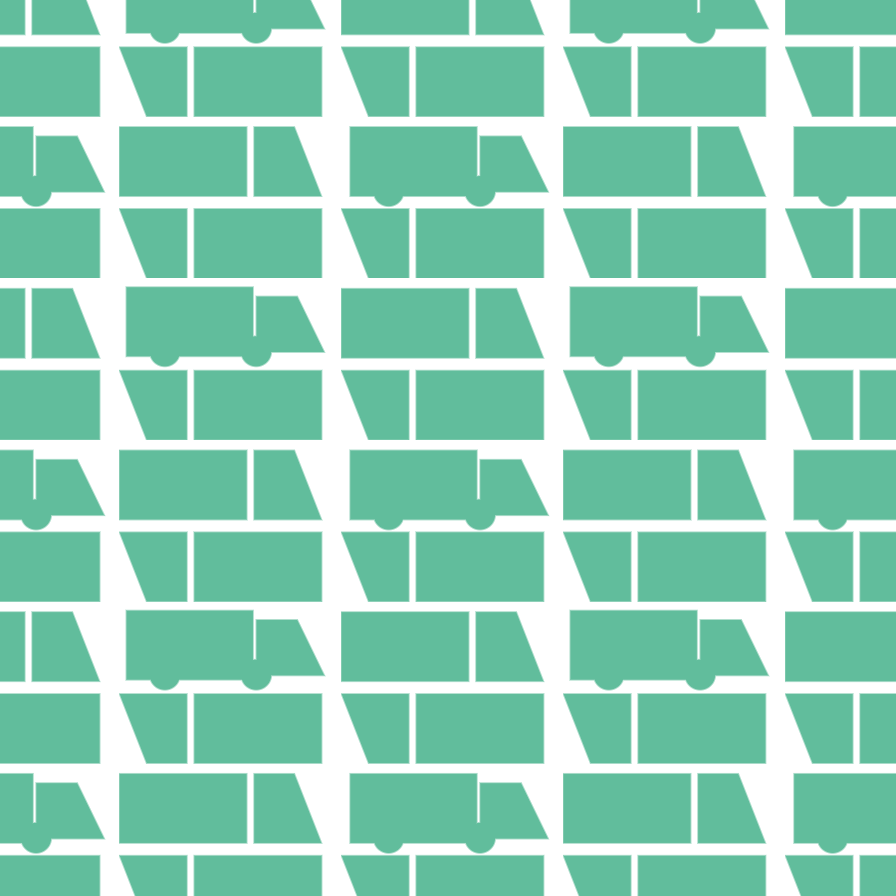
A three.js fragment shader for this pattern:

```glsl
// Rows of flat green vans on white, with wheeled trucks in alternate cells.
varying vec2 vUv;

const float CANVAS = 768.0;                // design units across the canvas
const vec2 PITCH = vec2(190.25, 138.6);    // one cell: a van pair
const vec2 ORIGIN = vec2(102.0, -25.1);    // lower left of cell (0, 0)
const vec2 VAN = vec2(174.0, 60.0);        // van size
const float UPPER_ROW = 70.2;              // height of the upper van in a cell
const float FEATHER = 1.6;                 // edge softness
const vec3 GREEN = vec3(0.38, 0.74, 0.61);
const vec3 WHITE = vec3(1.0);

float rectangle(vec2 p, vec2 low, vec2 high) {
  vec2 d = max(low - p, p - high);
  return max(d.x, d.y);
}

float circle(vec2 p, vec2 center, float radius) {
  return length(p - center) - radius;
}

// Rectangle whose right side leans back to roofX at the top.
float cab(vec2 p, vec2 low, vec2 high, float roofX) {
  vec2 normal = normalize(vec2(high.y - low.y, high.x - roofX));
  float windscreen = dot(p - vec2(high.x, low.y), normal);
  return max(rectangle(p, low, high), windscreen);
}

// Plain van facing right: cargo box and cab split by a gap.
float van(vec2 p, vec2 size) {
  float cargo = rectangle(p, vec2(0.0), vec2(109.8, size.y));
  float front = cab(p, vec2(115.5, 0.0), size, 150.5);
  return min(cargo, front);
}

// Truck facing right: cargo box, lower cab and two wheels.
float truck(vec2 p, float wheelRadius) {
  float cargo = rectangle(p, vec2(0.0), vec2(109.2, 60.0));
  float front = cab(p, vec2(111.4, 3.7), vec2(170.5, 52.0), 147.0);
  float wheels = min(circle(p, vec2(33.3, 4.7), wheelRadius),
                     circle(p, vec2(111.6, 4.7), wheelRadius));
  return min(min(cargo, front), wheels);
}

// Lower van is turned half round; the upper place alternates van and truck.
float vanCell(vec2 p, vec2 cell) {
  float lower = van(VAN - p, VAN);
  vec2 q = p - vec2(0.0, UPPER_ROW);
  float oddColumn = mod(cell.x, 2.0);
  float isTruck = mod(cell.x + cell.y, 2.0);
  vec2 truckShift = mix(vec2(6.0, 1.3), vec2(7.6, 0.0), oddColumn);
  float upper = isTruck > 0.5 ? truck(q - truckShift, 13.3) : van(q, VAN);
  return min(lower, upper);
}

void main() {
  vec2 p = vUv * CANVAS - ORIGIN;
  vec2 cell = floor(p / PITCH);
  float d = vanCell(p - cell * PITCH, cell);
  float ink = clamp(0.5 - d / FEATHER, 0.0, 1.0);
  gl_FragColor = vec4(mix(WHITE, GREEN, ink), 1.0);
}
```
